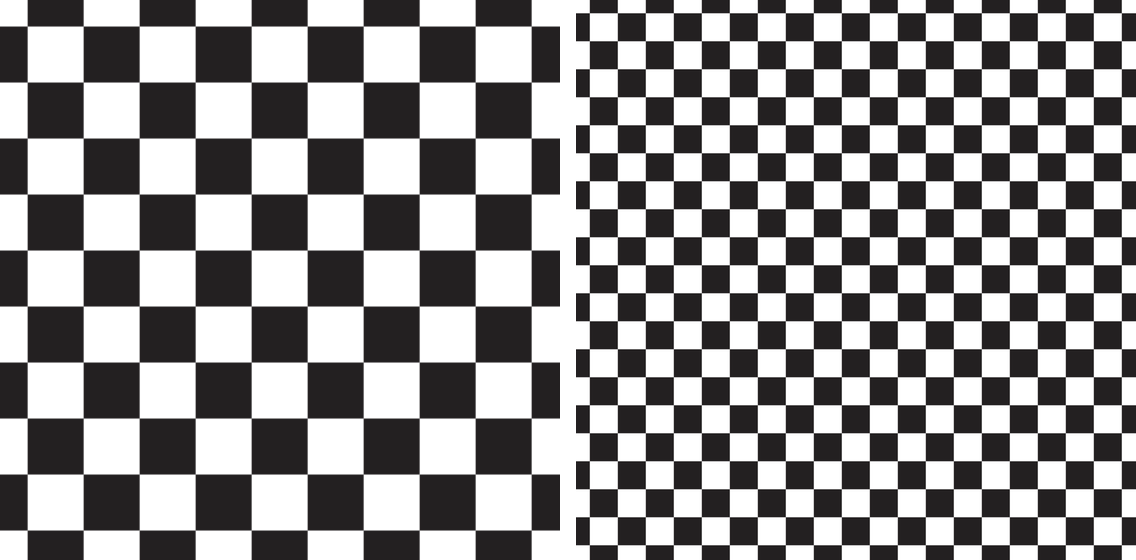
Left: one tile. Right: repeated 2 by 2.
This pattern is drawn by a WebGL 1 fragment shader. Its source:

```glsl
precision highp float;
// Black and white checkerboard with slightly soft edges, cut half a cell in at the border.

uniform vec2 u_resolution;

const float REPEATS = 5.0;                  // light-dark pairs across and down
const vec2 GRID_OFFSET = vec2(0.495, 0.526); // first grid lines, in cells
const float EDGE_WIDTH = 0.0028;            // soft edge, in canvas units
const vec3 DARK = vec3(0.139, 0.125, 0.129);
const vec3 LIGHT = vec3(1.0);

// Signed distance to the nearest grid line; the sign alternates from cell to cell.
vec2 alternatingDistance(vec2 p) {
  return abs(mod(p + 0.5, 2.0) - 1.0) - 0.5;
}

void main() {
  vec2 uv = gl_FragCoord.xy / u_resolution;
  float cells = 2.0 * REPEATS;
  vec2 dist = alternatingDistance(uv * cells - GRID_OFFSET) / cells;

  // Edges never get thinner than about one pixel.
  vec2 width = max(vec2(EDGE_WIDTH), 1.2 / u_resolution);
  vec2 side = clamp(2.0 * dist / width, -1.0, 1.0);

  // Equal signs give a light cell, opposite signs a dark one.
  float light = 0.5 + 0.5 * side.x * side.y;
  gl_FragColor = vec4(mix(DARK, LIGHT, light), 1.0);
}
```
